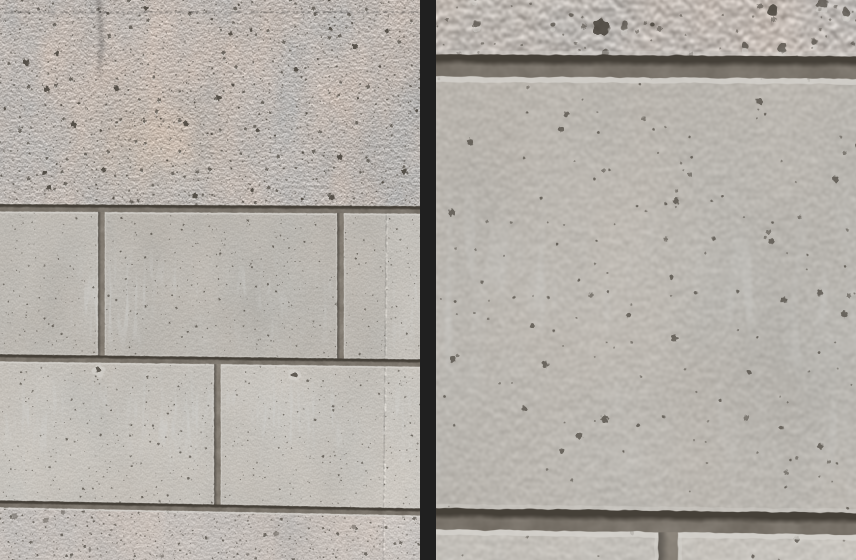
Left, the full canvas; right, a detail of the centre.
Reproduce this texture procedurally as a Shadertoy shader.

```glsl
// Cast concrete wall: a rough pitted band over two courses of smooth panels and
// a rough foot. Shadowed grooves follow a slightly tilted running bond; gradient
// noise gives grain, stains and brush streaks, and hashed cells give air pits.
#define PANEL_PITCH 0.427    // panel length, canvas height = 1
#define FIRST_JOINT 0.181    // x of the first joint in the upper course
#define BOND_SHIFT 0.485     // shift of the lower course, in panels
#define TOP_GROOVE 0.629     // height of the first groove at the left edge
#define GROOVE_HALF 0.0064   // half width of a groove
#define GRAIN 0.17           // strength of the surface relief
#define STREAKS 0.55         // strength of the pale brush marks
#define SHADOW vec3(0.27, 0.25, 0.22)
#define GROOVE vec3(0.48, 0.455, 0.42)
#define PANEL vec3(0.735, 0.72, 0.695)
#define BAND vec3(0.735, 0.71, 0.69)
#define PALE vec3(0.84, 0.83, 0.81)

float hash(vec2 p) {
    vec3 a = fract(p.xyx * 0.1031);
    a += dot(a, a.yzx + 33.33);
    return fract((a.x + a.y) * a.z);
}

float cornerDot(vec2 cell, vec2 offset) {
    float angle = 6.2832 * hash(cell);
    return dot(vec2(cos(angle), sin(angle)), offset);
}

// Gradient noise, about -0.7 to 0.7
float noise(vec2 p) {
    vec2 i = floor(p), f = p - i, e = vec2(0, 1);
    vec2 w = f * f * f * (f * (f * 6.0 - 15.0) + 10.0);
    return mix(mix(cornerDot(i, f), cornerDot(i + e.yx, f - e.yx), w.x),
               mix(cornerDot(i + e, f - e), cornerDot(i + 1.0, f - 1.0), w.x), w.y);
}

float fbm(vec2 p) {
    float sum = 0.0, amp = 1.0;
    for (int i = 0; i < 4; i++) {
        sum += amp * noise(p);
        p = p * 2.07 + 13.7;
        amp *= 0.55;
    }
    return sum;
}

// Coverage of a soft line centred on d = 0
float line(float d, float halfWidth, float aa) {
    return 1.0 - smoothstep(halfWidth - aa, halfWidth + aa, abs(d));
}

// Irregular holes, at most one per cell
float pits(vec2 p, float cells, float chance, float size, float aa) {
    vec2 g = p * cells, id = floor(g);
    float cover = 0.0, soft = aa * cells;
    for (int j = -1; j <= 1; j++)
    for (int i = -1; i <= 1; i++) {
        vec2 c = id + vec2(i, j);
        vec2 d = g - c - vec2(hash(c + 5.1), hash(c + 23.9));
        float radius = size * mix(0.3, 1.0, pow(hash(c + 71.3), 3.0));
        radius *= 1.0 + 0.8 * noise(d / size * 1.3 + c * 3.7);
        float present = step(hash(c + 41.7), chance);
        cover = max(cover, present * smoothstep(soft, -soft, length(d) - radius));
    }
    return cover;
}

void mainImage(out vec4 fragColor, in vec2 fragCoord) {
    float aa = 0.8 / iResolution.y;
    vec2 p = fragCoord / iResolution.y;

    // Course coordinate t: grooves lie at 0, 1 and 2, counted downward
    float drop = TOP_GROOVE - p.y;
    drop -= p.x * (0.005 + 0.0265 * drop);
    float t = drop * (3.678 + 0.198 * drop);
    float course = floor(t), v = t - course;
    float panels = step(0.0, t) * step(t, 2.0);
    float foot = step(2.0, t);
    float rough = mix(1.0, 0.25, panels) - 0.4 * foot;

    // Distances to grooves (positive below) and joints (positive right)
    float chip = 0.0007 * noise(p * 90.0) + 0.0005 * noise(p * 210.0);
    float dy = (t - clamp(round(t), 0.0, 2.0)) / 3.75 + chip;
    float along = (p.x - FIRST_JOINT) / PANEL_PITCH - BOND_SHIFT * course;
    float dx = (along - round(along)) * PANEL_PITCH + chip;

    // Base tone, blotches and warm or cool stains
    float blotch = fbm(p * vec2(7.0, 4.0) + 3.0);
    vec3 col = mix(BAND, PANEL, panels) + 0.035 * foot;
    col += 0.03 * blotch + panels * 0.022 * (course + hash(vec2(round(along - 0.5), course)) - 0.5);
    col += rough * 0.05 * fbm(p * vec2(9.0, 5.0) + 31.0) * vec3(1.1, 0.5, 0.1);
    vec2 warm = (p - vec2(0.27, 0.74)) / vec2(0.12, 0.09);
    col += vec3(0.04, 0.012, -0.015) * exp(-dot(warm, warm));

    // Grain lit from above
    vec2 up = vec2(0.0, 0.0022);
    float relief = noise(p * 150.0) - noise((p + up) * 150.0);
    relief += 0.7 * (noise(p * 290.0) - noise((p + up) * 290.0));
    col += GRAIN * rough * relief + 0.03 * noise(p * 340.0) + 0.025 * rough * fbm(p * 55.0);

    // Pale vertical brush marks across the middle of the panels
    float patchy = exp(-pow((v - mix(0.62, 0.4, course)) / 0.27, 2.0));
    patchy *= smoothstep(-0.35, 0.4, fbm(p * vec2(8.0, 5.0) + 17.0));
    float brush = smoothstep(0.0, 0.45, noise(p * vec2(130.0, 16.0)) + 0.5 * noise(p * vec2(60.0, 7.0)));
    col = mix(col, vec3(0.82, 0.82, 0.81), panels * STREAKS * patchy * (0.25 + 0.75 * brush));

    // Air pits: few and small in panels, many in the rough parts
    float smallPits = pits(p, 55.0, mix(0.42, 0.3, panels), mix(0.2, 0.13, panels), aa);
    float finePits = pits(p + 3.0, 125.0, mix(0.32, 0.1, panels), 0.2, aa);
    float largePits = pits(p + 7.0, 23.0, 0.36, 0.12, aa) * (1.0 - panels) * (1.0 - 0.5 * foot);
    float hole = max(max(smallPits * 0.8, finePits * 0.6), largePits);
    float rim = pits(p + vec2(0.0, 0.003), 55.0, 0.42, 0.2, aa) * (1.0 - panels);
    col = mix(col, PALE, 0.5 * rim);
    col = mix(col, SHADOW, 0.85 * hole);

    // Casting seams: one across the top, one down the right; a stain below the first
    float crumb = smoothstep(-0.25, 0.35, noise(p * 130.0));
    col *= 1.0 - 0.28 * crumb * line(p.y - 0.978 + chip, 0.0018, aa);
    float seam = p.x - 0.686 - 0.009 * p.y + chip;
    float below = step(0.0, t);
    col += below * (0.015 * smoothstep(-aa, aa, seam) + 0.09 * crumb * line(seam, 0.0016, aa));
    col *= 1.0 - below * 0.14 * (1.0 - crumb) * line(seam + 0.002, 0.0012, aa);
    float stain = exp(-pow((p.x - 0.18 + 0.01 * noise(p * 20.0)) / 0.006, 2.0));
    col *= 1.0 - 0.17 * stain * smoothstep(0.84, 0.9, p.y);

    // Chipped anchor holes under the second groove
    for (int i = 0; i < 2; i++) {
        vec2 d = p - vec2(0.176 + 0.35 * float(i), 0.338 - 0.008 * float(i));
        float r = length(d) + 0.005 * noise(p * 120.0);
        col = mix(col, PALE, 0.6 * smoothstep(0.013, 0.009, r));
        col = mix(col, SHADOW, 0.8 * smoothstep(0.006, 0.003, length(d - vec2(0.0, 0.002)) + 0.006 * noise(p * 150.0)));
    }

    // Lit arrises, then vertical joints, then the horizontal grooves
    col = mix(col, PALE, 0.75 * line(dy - GROOVE_HALF - 0.0015, 0.0017, aa));
    col = mix(col, PALE, 0.35 * line(dy + GROOVE_HALF + 0.0012, 0.0012, aa));
    col = mix(col, PALE, panels * 0.5 * line(abs(dx) - GROOVE_HALF - 0.0008, 0.001, aa));
    vec3 bed = GROOVE + 0.06 * fbm(p * 45.0);
    vec3 jointCol = mix(bed * 0.76, bed * 1.08, smoothstep(-0.006, 0.001, dx));
    col = mix(col, jointCol, panels * line(dx, GROOVE_HALF * 0.92, aa));
    vec3 slotCol = mix(SHADOW, bed, smoothstep(-0.0035, 0.001, dy + 0.001 * noise(p * 40.0)));
    col = mix(col, slotCol, line(dy, GROOVE_HALF, aa));

    fragColor = vec4(clamp(col, 0.0, 1.0), 1.0);
}
```
